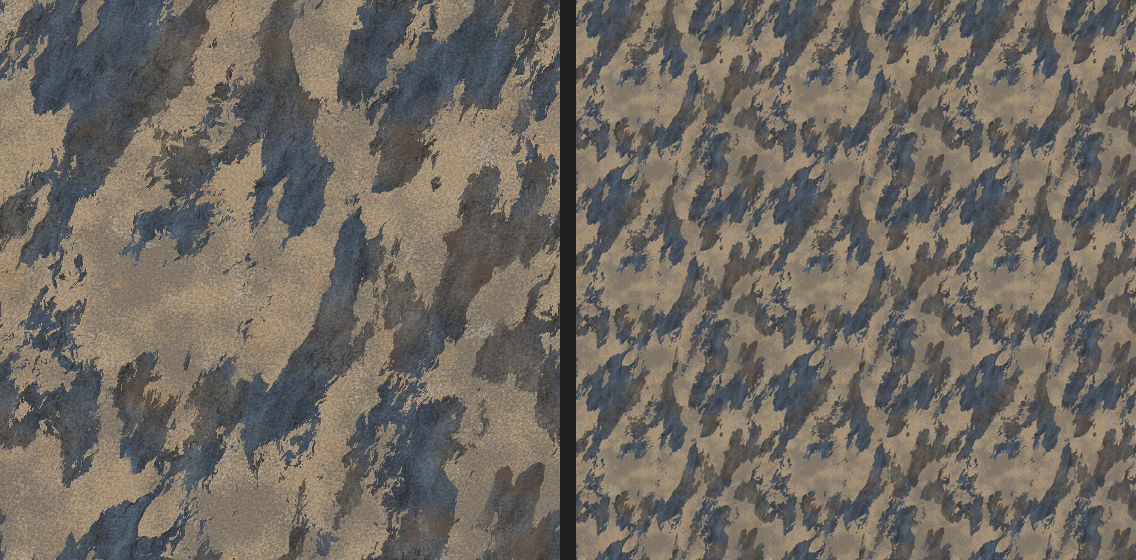
Left: one tile. Right: repeated 3 by 3.
Write a WebGL 2 fragment shader that draws this texture.

```glsl
#version 300 es
precision highp float;
precision highp int;

uniform vec2 u_resolution;
out vec4 fragColor;

// A grid is (columns, rows, shear): whole numbers, so every layer tiles.
vec2 toGrid(vec2 p, ivec3 grid) {
    return vec2(p.x * float(grid.x) - p.y * float(grid.z), p.y * float(grid.y));
}

ivec2 wrapCell(ivec2 cell, ivec3 grid) {
    int turns = int(floor(float(cell.y) / float(grid.y)));
    cell += turns * ivec2(grid.z, -grid.y);
    cell.x -= grid.x * int(floor(float(cell.x) / float(grid.x)));
    return cell;
}

vec2 hash(ivec2 cell, int seed) {
    uvec2 v = uvec2(cell + seed * ivec2(517, 911));
    v = v * 1664525u + 12345u;
    v.x += v.y * 1664525u;
    v.y += v.x * 1664525u;
    v ^= v >> 16u;
    v.x += v.y * 1664525u;
    v.y += v.x * 1664525u;
    v ^= v >> 16u;
    return vec2(v & 0xffffu) / 65535.0;
}

float slope(ivec2 cell, vec2 offset, ivec3 grid, int seed) {
    float angle = 6.2832 * hash(wrapCell(cell, grid), seed).x;
    return dot(vec2(cos(angle), sin(angle)), offset);
}

// Gradient noise, centred on zero
float noise(vec2 p, ivec3 grid, int seed) {
    vec2 u = toGrid(p, grid);
    ivec2 c = ivec2(floor(u));
    vec2 f = fract(u);
    vec2 w = f * f * f * (f * (f * 6.0 - 15.0) + 10.0);
    float low = mix(slope(c, f, grid, seed),
                    slope(c + ivec2(1, 0), f - vec2(1, 0), grid, seed), w.x);
    float high = mix(slope(c + ivec2(0, 1), f - vec2(0, 1), grid, seed),
                     slope(c + ivec2(1, 1), f - vec2(1, 1), grid, seed), w.x);
    return mix(low, high, w.y);
}

float fbm(vec2 p, ivec3 grid, int octaves, float gain, int seed) {
    float sum = 0.0, amplitude = 1.0;
    for (int i = 0; i < octaves; i++) {
        sum += amplitude * noise(p, grid, seed + i);
        amplitude *= gain;
        grid *= 2;
    }
    return sum;
}

// Angular chips: one random level per cell, blended tightly at the joints
float shards(vec2 p, ivec3 grid, int seed) {
    vec2 u = toGrid(p, grid);
    ivec2 c = ivec2(floor(u));
    float total = 0.0, weights = 0.0001;
    for (int y = -1; y <= 1; y++)
    for (int x = -1; x <= 1; x++) {
        ivec2 cell = c + ivec2(x, y);
        ivec2 id = wrapCell(cell, grid);
        vec2 d = vec2(cell) + hash(id, seed) - u;
        float weight = exp(-30.0 * dot(d, d));
        total += weight * (hash(id, seed + 1).x - 0.5);
        weights += weight;
    }
    return total / weights;
}

void main() {
    vec2 p = gl_FragCoord.xy / u_resolution;

    // Bend the lean of the flakes, then tear their outlines
    vec2 q = p + 0.06 * vec2(noise(p, ivec3(3, 3, 0), 1), noise(p, ivec3(3, 3, 0), 2));
    q += 0.012 * vec2(noise(p, ivec3(34, 34, 0), 3), noise(p, ivec3(34, 34, 0), 4));

    // Slate layer showing through the sand
    float rough = smoothstep(-0.25, 0.3, noise(p, ivec3(4, 4, 0), 5));
    float tear = fbm(q, ivec3(52, 26, 20), 4, 0.78, 10);
    float height = fbm(q, ivec3(6, 3, 2), 3, 0.62, 20)
                 + 0.55 * shards(q, ivec3(18, 9, 7), 30)
                 + mix(0.13, 0.38, rough) * tear;
    float slateMask = smoothstep(-0.02, 0.02, height - 0.01);

    // Shared tone variation
    float blotch = fbm(p, ivec3(5, 5, 0), 6, 0.65, 40);
    float streak = fbm(q, ivec3(20, 10, 7), 5, 0.75, 50);
    float grain = noise(p, ivec3(317, 293, 140), 60) + 0.6 * noise(p, ivec3(171, 187, 80), 61);

    // Sand: grey to warm mottling, ochre stains, pale scuffs
    vec3 sand = mix(vec3(0.50, 0.465, 0.41), vec3(0.645, 0.572, 0.468),
                    smoothstep(-0.45, 0.45, blotch + 0.3 * grain));
    float stain = fbm(p, ivec3(9, 9, 0), 6, 0.7, 70);
    sand = mix(sand, vec3(0.65, 0.52, 0.38), 0.4 * smoothstep(0.25, 0.75, stain));
    sand = mix(sand, vec3(0.68, 0.65, 0.60), 0.5 * smoothstep(0.45, 0.85, -stain + 0.5 * grain));
    sand *= 1.0 + 0.20 * grain;

    // Slate: blue and brown zones with streaks
    float tint = fbm(p, ivec3(3, 3, 0), 6, 0.6, 80);
    float blue = smoothstep(-0.4, 0.3, tint);
    vec3 slate = mix(vec3(0.345, 0.33, 0.31), vec3(0.268, 0.308, 0.352), blue);
    slate *= 1.0 + 0.30 * streak + 0.30 * grain;

    // Rust patches and short broken cracks
    float rust = smoothstep(0.15, 0.6, stain) * (1.0 - 0.6 * blue);
    slate = mix(slate, vec3(0.35, 0.285, 0.24), 0.5 * rust);
    float seam = abs(fbm(q, ivec3(12, 5, 5), 5, 0.65, 90));
    float broken = smoothstep(0.0, 0.3, blotch + 0.5 * tear);
    float crack = (1.0 - smoothstep(0.01, 0.05, seam)) * broken;
    slate = mix(slate, vec3(0.18, 0.16, 0.155), 0.65 * crack);

    fragColor = vec4(mix(sand, slate, slateMask), 1.0);
}
```
